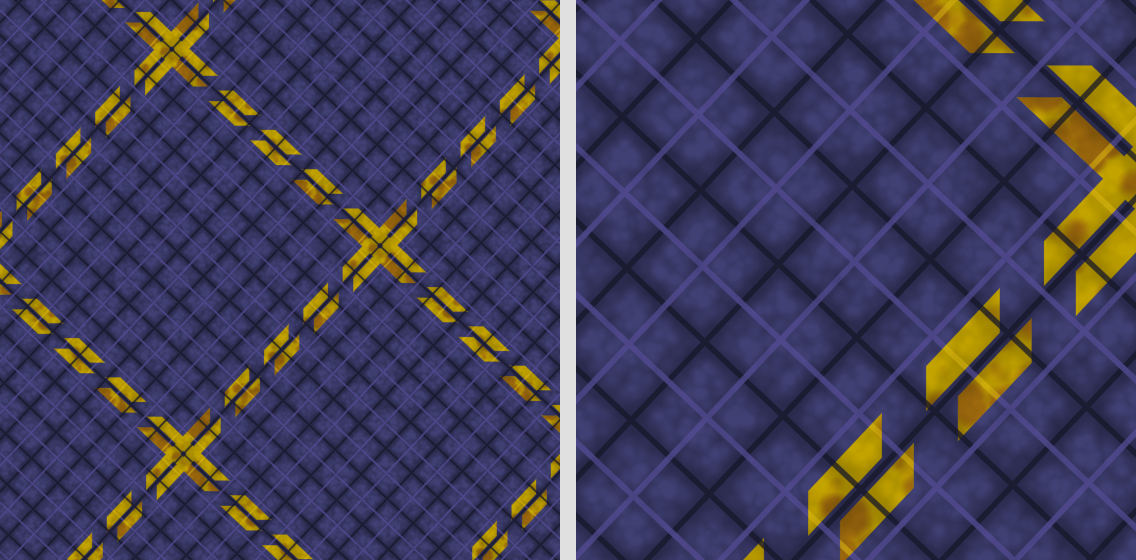
Left: the whole. Right: its middle third, enlarged.
Write a Shadertoy shader that draws this pattern.

```glsl
const float CELL = 0.5112;    // lattice side, in canvas heights
const float THREADS = 8.0;    // fine grid steps per lattice side
const float ANGLE = 0.7566;
const vec2 CROSSING = vec2(0.6784, 0.5612);

const vec3 SHADE = vec3(0.135, 0.135, 0.25);
const vec3 CLOTH = vec3(0.25, 0.25, 0.455);
const vec3 GROOVE = vec3(0.085, 0.085, 0.16);
const vec3 THREAD = vec3(0.32, 0.29, 0.57);
const vec3 GOLD = vec3(0.74, 0.62, 0.0);
const vec3 OCHRE = vec3(0.60, 0.40, 0.05);
const vec3 GLINT = vec3(0.86, 0.72, 0.07);

vec2 hash22(vec2 p) {
    return fract(sin(vec2(dot(p, vec2(127.1, 311.7)), dot(p, vec2(269.5, 183.3)))) * 4375.85);
}

// Distance to the nearest scattered point, repeating every period cells
float cellular(vec2 p, float period) {
    vec2 id = floor(p), f = fract(p);
    float nearest = 2.0;
    for (int y = -1; y <= 1; y++)
    for (int x = -1; x <= 1; x++) {
        vec2 o = vec2(x, y);
        nearest = min(nearest, length(o + hash22(mod(id + o, period)) - f));
    }
    return nearest;
}

float mottle(vec2 p, float scale) {
    float coarse = cellular(p * scale, THREADS * scale);
    float fine = cellular(p * scale * 2.0 + 0.37, THREADS * scale * 2.0);
    return 1.0 - 0.6 * coarse - 0.4 * fine;
}

float cover(float d, float aa) {
    return 1.0 - smoothstep(-aa, aa, d);
}

// Twin stitched strips with slanted ends: long ones at the crossing, short between
float stitches(float along, float across, float slant, float aa) {
    float side = abs(across) - 0.204;
    float s = abs(along + slant * side * sign(across));
    float ends = min(s - 1.3, min(abs(s - 2.4), abs(s - 4.0)) - 0.5);
    return cover(max(abs(side) - 0.143, ends * 0.69), aa);
}

void mainImage(out vec4 fragColor, in vec2 fragCoord) {
    vec2 p = fragCoord / iResolution.y - CROSSING;
    p.y = -p.y;
    float c = cos(ANGLE), s = sin(ANGLE);
    vec2 q = vec2(c * p.x + s * p.y, c * p.y - s * p.x) * THREADS / CELL;
    float aa = 0.75 * THREADS / (CELL * iResolution.y);
    vec2 local = mod(q + 0.5 * THREADS, THREADS) - 0.5 * THREADS;

    // Padded cloth
    vec2 toThread = abs(fract(q) - 0.5);
    vec2 toGroove = 0.5 - toThread;
    vec2 pad = smoothstep(0.0, 0.22, toGroove) * (0.78 + 0.22 * smoothstep(0.0, 0.12, toThread));
    float relief = pad.x * pad.y;
    float mott = mottle(local, 4.0);
    float light = clamp((0.3 + 0.7 * relief) * (0.25 + 1.05 * mott), 0.0, 1.0);
    vec3 cloth = mix(SHADE, CLOTH, light);

    // Stitches in both directions
    float alongU = stitches(local.x, local.y, 1.06, aa);
    float alongV = stitches(local.y, local.x, -1.06, aa);
    float stitch = max(alongU, alongV);

    // Tarnish, heavier on the lower strips and one arm of the crossing
    float lowerU = alongU * step(0.0, local.y) * smoothstep(0.3, 0.6, abs(local.x));
    float arm = step(local.x, 0.0) * smoothstep(0.3, 0.6, -local.y) * step(local.y, 0.0) * step(-1.5, local.y);
    float dashes = step(0.0, local.x) * step(1.5, abs(local.y));
    float atCrossing = step(abs(local.x), 1.5);
    float bias = max(lowerU * mix(0.1, 0.33, atCrossing), alongV * max(0.36 * arm, 0.19 * dashes));
    float tarnish = smoothstep(0.62, 0.86, mottle(local + 2.3, 1.5) + bias);
    vec3 yarn = mix(GOLD, OCHRE, tarnish) * (0.78 + 0.25 * light);
    vec3 col = mix(cloth, yarn, stitch);

    // Grooves and raised threads run over everything
    vec2 groove = vec2(cover(toGroove.x - 0.026, aa), cover(toGroove.y - 0.026, aa));
    vec2 thread = vec2(cover(toThread.x - 0.027, aa), cover(toThread.y - 0.027, aa));
    col = mix(col, GROOVE, max(groove.x, groove.y) * 0.75);
    float raised = max(thread.x, thread.y) * (0.7 + 0.3 * mott);
    col = mix(col, mix(THREAD, GLINT, stitch), raised * mix(0.9, 0.6, stitch));

    fragColor = vec4(col, 1.0);
}
```
